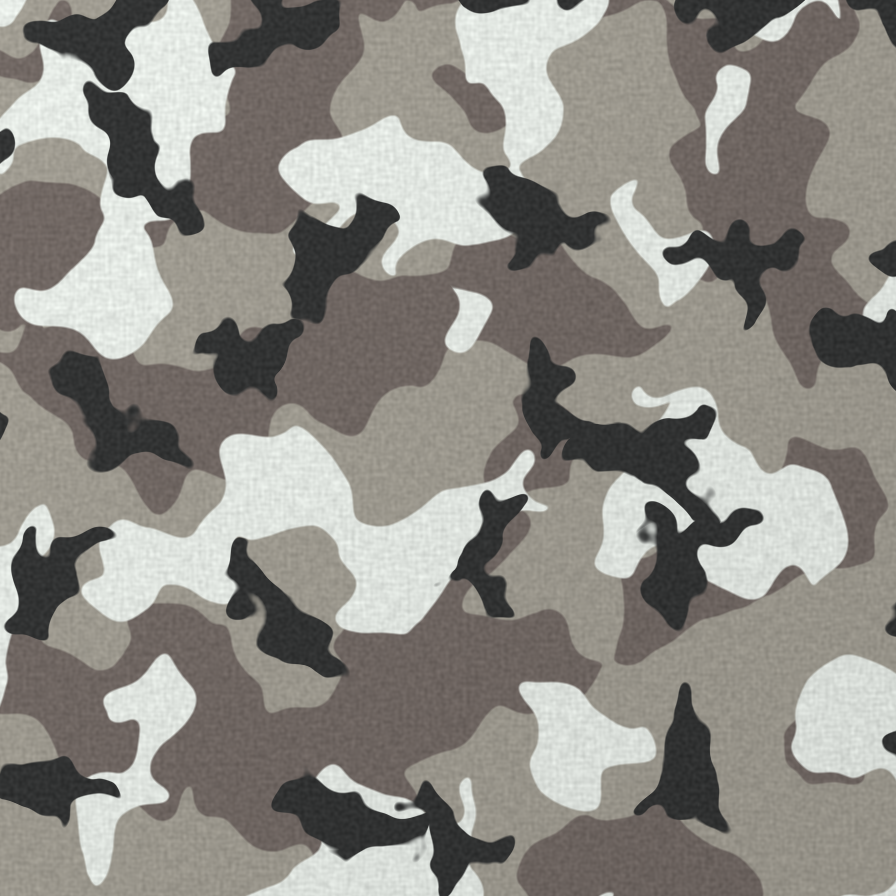
This pattern is drawn by a WebGL 1 fragment shader. Its source:

```glsl
precision highp float;
// Urban camouflage cloth: brown, white and black blots on a warm grey ground.

uniform vec2 u_resolution;

#define BLOT_SCALE 5.8     // brown and white blots per canvas
#define BROWN_LEVEL 0.068  // higher means less brown
#define WHITE_LEVEL 0.130  // higher means less white
#define LOBE_WARP 0.058    // waviness of the blot outlines
#define LOBE_SCALE 14.0    // lobes per canvas
#define MARK_CELLS 4.5     // black marks per canvas side
#define MARK_RADIUS 0.0200 // half thickness of the black marks
#define MARK_WIGGLE 0.036  // waviness of the black outlines
#define WEAVE 0.060        // strength of the cloth threads
#define GRAIN 0.050        // strength of the fine speckle
#define SOFTNESS 0.0016    // half width of the printed edges

const vec3 GREY = vec3(0.605, 0.59, 0.55);
const vec3 BROWN = vec3(0.43, 0.395, 0.378);
const vec3 WHITE = vec3(0.87, 0.89, 0.87);
const vec3 BLACK = vec3(0.19, 0.195, 0.195);

float hash(vec2 p) {
  return fract(sin(dot(p, vec2(127.1, 311.7))) * 43758.5453);
}

vec2 direction(float angle) {
  return vec2(cos(angle), sin(angle));
}

float cornerSlope(vec2 cell, vec2 offset) {
  return dot(direction(6.2832 * hash(cell)), offset);
}

// Gradient noise, centred on zero
float noise(vec2 p) {
  vec2 i = floor(p), f = fract(p);
  vec2 u = f * f * (3.0 - 2.0 * f);
  vec2 e = vec2(1.0, 0.0);
  float low = mix(cornerSlope(i, f), cornerSlope(i + e, f - e), u.x);
  float high = mix(cornerSlope(i + e.yx, f - e.yx),
                   cornerSlope(i + 1.0, f - 1.0), u.x);
  return mix(low, high, u.y);
}

vec2 noise2(vec2 p) {
  return vec2(noise(p), noise(p + vec2(37.3, 91.7)));
}

// Rounded, lobed field for the large blots
float blotField(vec2 p, vec2 seed) {
  p += LOBE_WARP * noise2(p * LOBE_SCALE + seed);
  vec2 q = mat2(0.9, 0.35, -0.35, 0.9) * p * BLOT_SCALE + seed;
  return noise(q) + 0.35 * noise(q * 2.1 + 5.3);
}

// Field divided by its slope, so that all edges are equally sharp
float blotDistance(vec2 p, vec2 seed, float level) {
  vec2 e = vec2(0.001, 0.0);
  float f = blotField(p, seed);
  vec2 slope = vec2(blotField(p + e, seed), blotField(p + e.yx, seed)) - f;
  return (f - level) / max(length(slope) / e.x, 0.4);
}

float smoothMin(float a, float b, float k) {
  float h = max(k - abs(a - b), 0.0) / k;
  return min(a, b) - 0.25 * h * h * k;
}

// Distance to an arm that starts at the origin and changes thickness
float arm(vec2 p, vec2 tip, float rootRadius, float tipRadius) {
  float t = clamp(dot(p, tip) / dot(tip, tip), 0.0, 1.0);
  return length(p - tip * t) - mix(rootRadius, tipRadius, t);
}

// Black marks: one bent, three-armed stroke in each cell
float markDistance(vec2 p) {
  p += MARK_WIGGLE * noise2(p * 25.0);
  vec2 home = floor(p * MARK_CELLS);
  float d = 1.0;
  for (int y = -1; y <= 1; y++) {
    for (int x = -1; x <= 1; x++) {
      vec2 cell = home + vec2(float(x), float(y));
      vec2 jitter = vec2(hash(cell + 11.3), hash(cell + 23.9)) - 0.5;
      vec2 q = p - (cell + 0.5 + 0.6 * jitter) / MARK_CELLS;
      float turn = hash(cell + 41.7), bend = hash(cell + 57.1);
      float size = hash(cell + 73.3);
      float angle = (turn - 0.5) * 2.0;
      float side = bend > 0.5 ? 1.57 : -1.57;
      float r = MARK_RADIUS * mix(0.85, 1.3, size);
      vec2 first = direction(angle) * mix(0.05, 0.09, size);
      vec2 second = direction(angle + 3.14 + (bend - 0.5) * 2.4)
                  * mix(0.08, 0.045, turn);
      vec2 third = direction(angle + side) * mix(0.012, 0.06, fract(size * 7.0));
      float mark = arm(q, first, r, r * 0.75);
      mark = smoothMin(mark, arm(q, second, r, r * 0.95), 0.012);
      mark = smoothMin(mark, arm(q, third, r, r * 0.65), 0.012);
      d = min(d, mark);
    }
  }
  return d;
}

void main() {
  vec2 uv = gl_FragCoord.xy / u_resolution.y;
  float edge = max(SOFTNESS, 0.8 / u_resolution.y);

  // Layers of dye, from the ground up
  float brown = blotDistance(uv, vec2(3.7, 8.1), BROWN_LEVEL);
  float white = blotDistance(uv, vec2(61.4, 29.6), WHITE_LEVEL);
  vec3 colour = mix(GREY, BROWN, smoothstep(-edge, edge, brown));
  colour = mix(colour, WHITE, smoothstep(-edge, edge, white));
  colour = mix(BLACK, colour, smoothstep(-edge, edge, markDistance(uv)));

  // Crossed threads, speckle and a fall of light to the lower right
  float threads = noise(uv * vec2(60.0, 240.0)) + noise(uv * vec2(240.0, 60.0));
  float speckle = noise(uv * 210.0 + 7.7);
  float light = 1.0 + 0.045 * (uv.y - uv.x);
  colour = colour * light * (1.0 + WEAVE * threads) + GRAIN * speckle;
  gl_FragColor = vec4(colour, 1.0);
}
```
